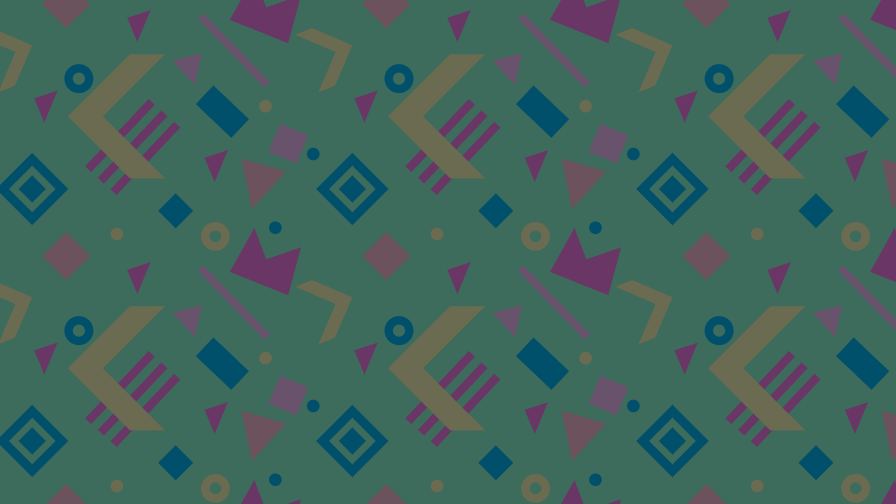
Reproduce this pattern procedurally as a Shadertoy shader.

```glsl
// Retro confetti of flat geometric shapes on a green ground, tiled in a grid.
// Each shape is a signed distance measured from its own nearest tiled centre,
// so shapes cross tile borders freely; each ink is the union of its shapes.

const float CANVAS_HEIGHT = 432.0;          // design units over the full height
const vec2 TILE = vec2(274.4, 216.0);

const vec3 GREEN  = vec3(0.24, 0.42, 0.36);
const vec3 OLIVE  = vec3(0.42, 0.42, 0.32);
const vec3 ROSE   = vec3(0.42, 0.32, 0.36);
const vec3 MAUVE  = vec3(0.41, 0.32, 0.42);
const vec3 PURPLE = vec3(0.41, 0.21, 0.40);
const vec3 BLUE   = vec3(0.00, 0.31, 0.42);

// Offset from the nearest repeat of a centre
vec2 around(vec2 p, vec2 centre) {
    return mod(p - centre + 0.5 * TILE, TILE) - 0.5 * TILE;
}

vec2 turn(vec2 p, float angle) {
    float c = cos(angle), s = sin(angle);
    return vec2(c * p.x + s * p.y, c * p.y - s * p.x);
}

float disc(vec2 p, float radius) {
    return length(p) - radius;
}

float ring(vec2 p, float inner, float outer) {
    return max(disc(p, outer), -disc(p, inner));
}

float diamond(vec2 p, float radius) {
    return (abs(p.x) + abs(p.y) - radius) * 0.7071;
}

float box(vec2 p, vec2 halfSize, float angle) {
    vec2 d = abs(turn(p, angle)) - halfSize;
    return max(d.x, d.y);
}

// Right-angled arrow with its tip at the origin, opening along +x
float chevron(vec2 p, float thickness, float reach) {
    float across = p.x - abs(p.y) - 0.5 * thickness;
    return max((abs(across) - 0.5 * thickness) * 0.7071, abs(p.y) - reach);
}

float edge(vec2 p, vec2 a, vec2 b) {
    vec2 e = normalize(b - a);
    return dot(p - a, vec2(e.y, -e.x));
}

float triangle(vec2 p, vec2 a, vec2 b, vec2 c) {
    vec2 centre = (a + b + c) / 3.0;
    vec2 q = centre + around(p, centre);
    float winding = -sign(edge(c, a, b));
    return max(max(winding * edge(q, a, b), winding * edge(q, b, c)), winding * edge(q, c, a));
}

float shard(vec2 p, vec2 centre) {
    return triangle(p, centre + vec2(-9.0, -4.7), centre + vec2(11.0, -11.3), centre + vec2(-0.3, 16.0));
}

float stripes(vec2 p) {
    float d = 1e3;
    for (int i = -1; i <= 1; i++) {
        vec2 q = p - float(i) * vec2(10.9, 9.8);
        d = min(d, box(q, vec2(39.7, 3.6), -0.815));
    }
    return d;
}

// Two overlapping triangles leave a notch between the peaks
float crown(vec2 p) {
    vec2 corner = vec2(197.0, 233.0);
    return min(triangle(p, corner, vec2(218.0, 195.5), vec2(238.6, 249.6)),
               triangle(p, corner, vec2(258.0, 212.0), vec2(247.0, 253.0)));
}

vec3 paint(vec3 under, vec3 ink, float d, float pixel) {
    return mix(under, ink, clamp(0.5 - d / pixel, 0.0, 1.0));
}

void mainImage(out vec4 fragColor, in vec2 fragCoord) {
    float pixel = CANVAS_HEIGHT / iResolution.y;
    vec2 p = vec2(fragCoord.x, iResolution.y - fragCoord.y) * pixel;   // y runs down

    // Stripes, shards and crown
    float purple = min(stripes(around(p, vec2(113.7, 126.0))), crown(p));
    purple = min(purple, shard(p, vec2(38.3, 89.0)));
    purple = min(purple, shard(p, vec2(118.0, 20.0)));
    purple = min(purple, shard(p, vec2(184.3, 140.0)));

    // Long bar, tilted square and triangle
    float mauve = box(around(p, vec2(200.6, 43.4)), vec2(41.0, 3.3), 0.80);
    mauve = min(mauve, box(around(p, vec2(247.2, 123.0)), vec2(13.0), 0.40));
    mauve = min(mauve, triangle(p, vec2(148.0, 52.0), vec2(173.0, 45.7), vec2(167.0, 73.0)));

    // Diamond and large triangle
    float rose = diamond(around(p, vec2(56.7, 3.5)), 20.6);
    rose = min(rose, triangle(p, vec2(207.0, 136.0), vec2(245.0, 147.0), vec2(216.0, 179.0)));

    // Nested diamonds, ring, block and dots
    vec2 nest = around(p, vec2(27.6, 162.0));
    float blue = max(diamond(nest, 31.0), -diamond(nest, 20.0));
    blue = min(blue, diamond(nest, 11.7));
    blue = min(blue, ring(around(p, vec2(67.6, 67.4)), 5.2, 12.4));
    blue = min(blue, box(around(p, vec2(190.6, 95.7)), vec2(21.0, 11.0), 0.76));
    blue = min(blue, diamond(around(p, vec2(150.6, 180.7)), 15.0));
    blue = min(blue, disc(around(p, vec2(268.5, 132.0)), 5.4));
    blue = min(blue, disc(around(p, vec2(236.0, 195.2)), 5.4));

    // Large and half-size chevrons, ring and dots
    float olive = chevron(around(p, vec2(58.2, 99.7)), 30.0, 53.2);
    olive = min(olive, chevron(turn(around(p, vec2(302.0, 38.8)), 2.76), 15.5, 26.6));
    olive = min(olive, ring(around(p, vec2(184.6, 202.6)), 5.0, 12.3));
    olive = min(olive, disc(around(p, vec2(100.2, 200.6)), 5.4));
    olive = min(olive, disc(around(p, vec2(227.6, 91.0)), 5.4));

    vec3 col = paint(GREEN, PURPLE, purple, pixel);
    col = paint(col, MAUVE, mauve, pixel);
    col = paint(col, ROSE, rose, pixel);
    col = paint(col, BLUE, blue, pixel);
    col = paint(col, OLIVE, olive, pixel);
    fragColor = vec4(col, 1.0);
}
```
